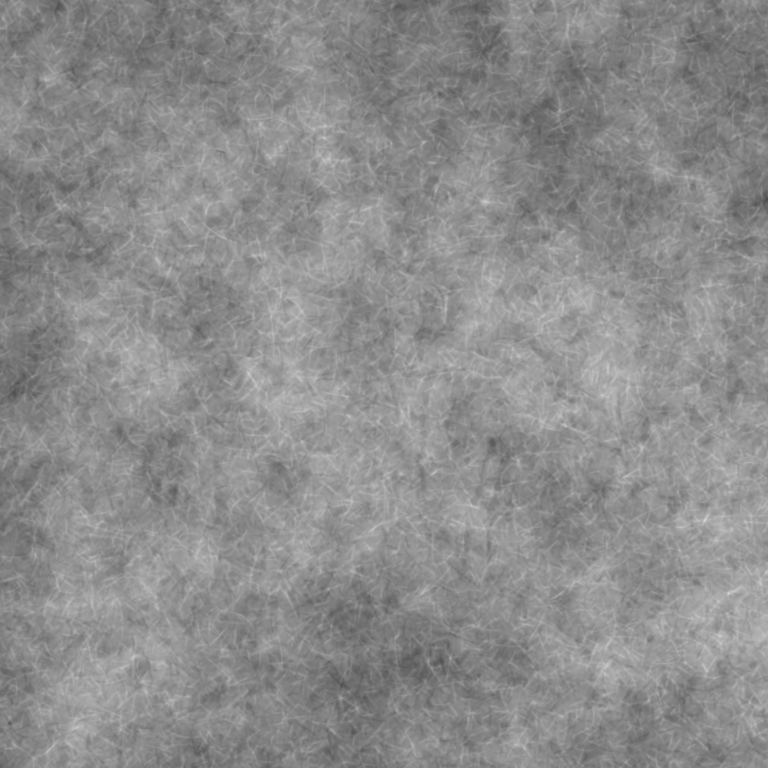
This texture is drawn by a three.js fragment shader. Its source:

```glsl
// Draws a mottled grey felt of soft clouds, fine tangled fibres, pale spots and dark dashes.
varying vec2 vUv;

const float BASE_GREY = 0.537;
const float CLOUD_CELLS = 5.0;
const float CLOUD_CONTRAST = 0.155;
const float BLOTCH_CELLS = 48.0;
const float BLOTCH_CONTRAST = 0.055;
const float GRAIN_CELLS = 230.0;
const float GRAIN_CONTRAST = 0.05;
const int FIBRE_LAYERS = 12;
const float FIBRE_CELLS_MIN = 22.0;
const float FIBRE_CELLS_STEP = 3.7;
const float FIBRE_WIDTH = 0.0016;
const vec2 FIBRE_TONE = vec2(-0.038, 0.058);
const vec2 SCRATCH_TONE = vec2(-0.02, 0.06);
const vec2 DASH_TONE = vec2(-0.09, -0.04);
const float SPOT_CELLS = 5.0;
const float SPOT_SHARE = 0.5;
const float SPOT_GLOW = 0.075;
const float TAU = 6.2831853;

float hash(vec2 p) {
  return fract(sin(dot(p, vec2(127.1, 311.7))) * 43758.5453);
}

vec2 hash2(vec2 p) {
  return vec2(hash(p), hash(p + 41.3));
}

mat2 rotation(float angle) {
  float c = cos(angle), s = sin(angle);
  return mat2(c, -s, s, c);
}

float valueNoise(vec2 p) {
  vec2 i = floor(p), f = fract(p);
  f = f * f * f * (f * (f * 6.0 - 15.0) + 10.0);
  float low = mix(hash(i), hash(i + vec2(1.0, 0.0)), f.x);
  float high = mix(hash(i + vec2(0.0, 1.0)), hash(i + 1.0), f.x);
  return mix(low, high, f.y);
}

// Rotated octaves, centred on zero
float clouds(vec2 p) {
  float sum = 0.0, weight = 1.0;
  for (int i = 0; i < 4; i++) {
    sum += weight * (valueNoise(p) - 0.5);
    p = rotation(0.9) * p * 2.03 + 17.7;
    weight *= 0.7;
  }
  return sum;
}

// One bent, tapered stroke per occupied cell; reach is the half length in cells
float strokes(vec2 uv, float cells, float width, vec2 reach, vec2 tone, float share, float seed) {
  vec2 p = rotation(seed * 1.7) * uv * cells + seed * 13.7;
  vec2 home = floor(p);
  float sum = 0.0;
  for (int y = -1; y <= 1; y++) {
    for (int x = -1; x <= 1; x++) {
      vec2 cell = home + vec2(float(x), float(y));
      vec2 shape = hash2(cell + 7.1);
      vec2 look = hash2(cell + 23.9);
      vec2 q = rotation(shape.x * TAU) * (p - cell - hash2(cell));
      float halfLength = mix(reach.x, reach.y, shape.y);
      float thickness = width * cells * mix(0.75, 1.4, look.y);
      q.y += (look.y - 0.5) * 0.5 * q.x * q.x;
      float across = q.y / thickness;
      float taper = 1.0 - smoothstep(0.45, 1.0, abs(q.x) / halfLength);
      float present = step(hash(cell + 61.7), share);
      sum += present * taper * exp(-across * across) * mix(tone.x, tone.y, look.x);
    }
  }
  return sum;
}

// Scattered pale glows with ragged edges
float spots(vec2 uv) {
  vec2 p = uv * SPOT_CELLS;
  p += 0.3 * (vec2(valueNoise(uv * 22.0), valueNoise(uv * 22.0 + 31.0)) - 0.5);
  vec2 home = floor(p);
  float sum = 0.0;
  for (int y = -1; y <= 1; y++) {
    for (int x = -1; x <= 1; x++) {
      vec2 cell = home + vec2(float(x), float(y));
      vec2 d = p - cell - hash2(cell + 3.3);
      float radius = mix(0.1, 0.22, hash(cell + 9.4));
      sum += step(hash(cell + 5.8), SPOT_SHARE) * exp(-dot(d, d) / (radius * radius));
    }
  }
  return sum;
}

void main() {
  vec2 uv = vUv;
  float grey = BASE_GREY;

  // Soft tonal variation
  grey += CLOUD_CONTRAST * clouds(uv * CLOUD_CELLS + 4.2);
  grey += SPOT_GLOW * spots(uv);

  // Small dark blotches and grain
  vec2 tilted = rotation(0.6) * uv;
  grey += BLOTCH_CONTRAST * (valueNoise(tilted * BLOTCH_CELLS) - 0.5);
  grey -= BLOTCH_CONTRAST * smoothstep(0.6, 0.95, valueNoise(tilted * BLOTCH_CELLS * 1.6 + 50.0));
  grey += GRAIN_CONTRAST * (valueNoise(tilted * GRAIN_CELLS) - 0.5);

  // Tangled fibres, from long to short
  for (int i = 0; i < FIBRE_LAYERS; i++) {
    float layer = float(i);
    float cells = FIBRE_CELLS_MIN + FIBRE_CELLS_STEP * layer;
    grey += strokes(uv, cells, FIBRE_WIDTH, vec2(0.35, 0.85), FIBRE_TONE, 1.0, layer + 1.0);
  }

  // Sparse long scratches and dark dashes
  grey += strokes(uv, 10.0, FIBRE_WIDTH, vec2(0.25, 0.6), SCRATCH_TONE, 0.5, 20.0);
  grey += strokes(uv, 13.0, 0.0035, vec2(0.1, 0.35), DASH_TONE, 0.2, 21.0);

  gl_FragColor = vec4(vec3(clamp(grey, 0.0, 1.0)), 1.0);
}
```
